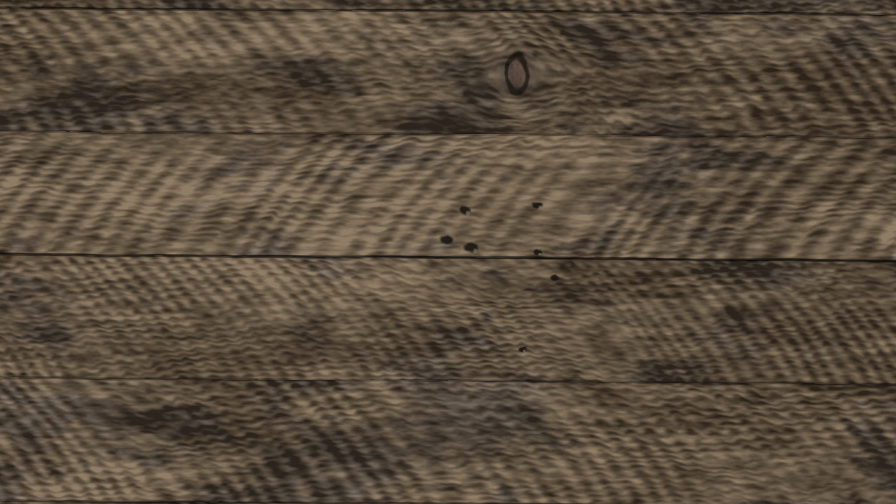
Give the GLSL for this texture, as a WebGL 2 fragment shader.

```glsl
#version 300 es
precision highp float;
// Weathered, rough-sawn planks: horizontal boards with wavy grain ridges,
// slanted saw marks, dark stains, a knot and a few nail holes. Each layer
// adds to one tone value, which is finally mapped to a brown ramp.

uniform vec2 u_resolution;
out vec4 fragColor;

const float TAU = 6.28319;
const float PLANK_HEIGHT = 0.2445;
const vec2 KNOT_CENTER = vec2(1.025, 0.852);
const vec3 DARK_WOOD = vec3(0.165, 0.132, 0.098);
const vec3 LIGHT_WOOD = vec3(0.555, 0.490, 0.415);

float hash(vec2 p) {
    return fract(sin(dot(p, vec2(127.1, 311.7))) * 43758.5);
}

float noise(vec2 p) {
    vec2 i = floor(p), f = fract(p);
    f = f * f * (3.0 - 2.0 * f);
    return mix(mix(hash(i), hash(i + vec2(1, 0)), f.x),
               mix(hash(i + vec2(0, 1)), hash(i + vec2(1, 1)), f.x), f.y);
}

// Four octaves, centred on zero
float fbm(vec2 p) {
    float sum = 0.0, amp = 0.5;
    for (int i = 0; i < 4; i++) {
        sum += amp * (noise(p) - 0.5);
        p = p * 2.03 + 17.3;
        amp *= 0.55;
    }
    return sum;
}

// Position across the saw marks, which lean and bow within a plank
float sawCoord(vec2 p, float local, float lean) {
    float bow = 0.55 * local + 1.1 * local * local;
    return p.x + lean * bow + 0.012 * fbm(p * 14.0);
}

float sawMarks(float s, float frequency, float seed) {
    float jitter = 1.3 * noise(vec2(s * 7.0, seed));
    return sin(TAU * (s * frequency + jitter));
}

// Long ridges whose edges are torn by the saw wave
float grainRidges(vec2 p, float saw, float seed) {
    float warp = 7.0 * fbm(vec2(p.x * 1.6, p.y * 5.0) + seed)
               + 0.9 * fbm(p * vec2(28.0, 40.0) + seed);
    return sin(TAU * (p.y * 72.0 + warp) + 0.9 * saw);
}

float ellipseDistance(vec2 p, vec2 center, vec2 radius) {
    return length((p - center) / radius);
}

// x: hole darkness, y: pale splinters beside it
vec2 nailHoles(vec2 p) {
    vec2 mask = vec2(0.0);
    for (int i = 0; i < 7; i++) {
        float k = float(i);
        vec2 center = vec2(0.86 + 0.32 * hash(vec2(k, 3.0)),
                           0.26 + 0.39 * hash(vec2(k, 8.0)));
        float size = mix(0.006, 0.011, hash(vec2(k, 5.0)));
        vec2 q = p + 0.008 * vec2(fbm(p * 60.0), fbm(p * 60.0 + 9.0));
        float d = ellipseDistance(q, center, size * vec2(1.25, 0.85));
        float chip = ellipseDistance(q, center + size * vec2(0.7, -0.6), vec2(size * 0.6));
        mask.x = max(mask.x, 1.0 - smoothstep(0.65, 1.4, d));
        mask.y = max(mask.y, (1.0 - smoothstep(0.4, 1.1, chip)) * step(0.5, hash(vec2(k, 2.0))));
    }
    return mask;
}

void main() {
    vec2 p = gl_FragCoord.xy / u_resolution.y;
    vec2 uv = gl_FragCoord.xy / u_resolution;

    // Planks, with slightly uneven seams
    float height = p.y + 0.007 * (p.x - 0.9) + 0.004 * fbm(vec2(p.x * 9.0, 2.0));
    float plank = floor(height / PLANK_HEIGHT);
    float local = height - plank * PLANK_HEIGHT;
    float seed = plank * 7.3 + 1.7;
    float nearestSeam = floor(height / PLANK_HEIGHT + 0.5);
    float seamGap = abs(height - nearestSeam * PLANK_HEIGHT);

    // Grain parts around the knot
    vec2 toKnot = p - KNOT_CENTER;
    vec2 g = p;
    g.y -= 0.65 * toKnot.y * exp(-dot(toKnot, toKnot) / 0.006);

    // Saw marks and ridges
    float lean = plank == 2.0 ? -1.0 : 1.0;
    float s = sawCoord(p, local, lean);
    float saw = sawMarks(s, mix(19.0, 31.0, plank == 2.0 ? 0.0 : hash(vec2(plank, 4.0))), seed);
    float sawDepth = smoothstep(0.2, 0.8, noise(p * vec2(3.5, 9.0) + seed));
    float ridgeDepth = 0.35 + 0.8 * noise(p * vec2(4.0, 13.0) + seed * 2.0);
    float tone = 0.60 + 0.06 * (hash(vec2(plank, 6.0)) - 0.5);
    tone += saw * mix(0.05, 0.18, sawDepth);
    tone += 0.15 * ridgeDepth * grainRidges(g, saw, seed);

    // Mottling and fibres
    tone += 0.75 * fbm(p * vec2(2.6, 9.0) + seed);
    tone += 0.70 * fbm(g * vec2(22.0, 70.0) + seed);
    tone += 0.28 * (noise(g * vec2(55.0, 190.0) + seed) - 0.5);

    // Stains soaked in along the saw marks
    float stain = smoothstep(0.02, 0.24, fbm(vec2(s * 6.0, local * 11.0) + seed * 3.0)
                                       + 0.25 * fbm(p * vec2(30.0, 70.0)));
    stain = max(stain, 0.75 * exp(-dot(toKnot, toKnot) / 0.004));
    tone -= 0.27 * stain;

    // Light falls off towards the edges
    vec2 fromLight = uv - vec2(0.42, 0.5);
    tone -= 0.36 * dot(fromLight, fromLight);

    vec3 color = mix(DARK_WOOD, LIGHT_WOOD, clamp(tone, 0.02, 1.0));
    color *= mix(vec3(1.015, 1.0, 0.96), vec3(0.98, 1.0, 1.06), stain);

    // Knot: dull core inside a dark ring
    float knot = ellipseDistance(p + 0.01 * fbm(p * 30.0), KNOT_CENTER, vec2(0.021, 0.036));
    vec3 core = vec3(0.31, 0.25, 0.22) * (1.0 + 0.9 * fbm(p * vec2(90.0, 60.0)));
    color = mix(color, core, 0.85 * (1.0 - smoothstep(0.75, 1.05, knot)));
    color *= 1.0 - 0.5 * (1.0 - smoothstep(0.08, 0.28, abs(knot - 1.0)));

    // Seams and nail holes
    float seamStrength = mix(0.3, 0.75, hash(vec2(nearestSeam, 11.0))) * (0.6 + 0.6 * noise(vec2(p.x * 12.0, seed)));
    color *= 1.0 - seamStrength * (1.0 - smoothstep(0.001, 0.0045, seamGap));
    vec2 holes = nailHoles(p);
    color = mix(color, vec3(0.09, 0.075, 0.06), 0.9 * holes.x);
    color = mix(color, vec3(0.52, 0.47, 0.40), 0.6 * holes.y);

    fragColor = vec4(color, 1.0);
}
```
